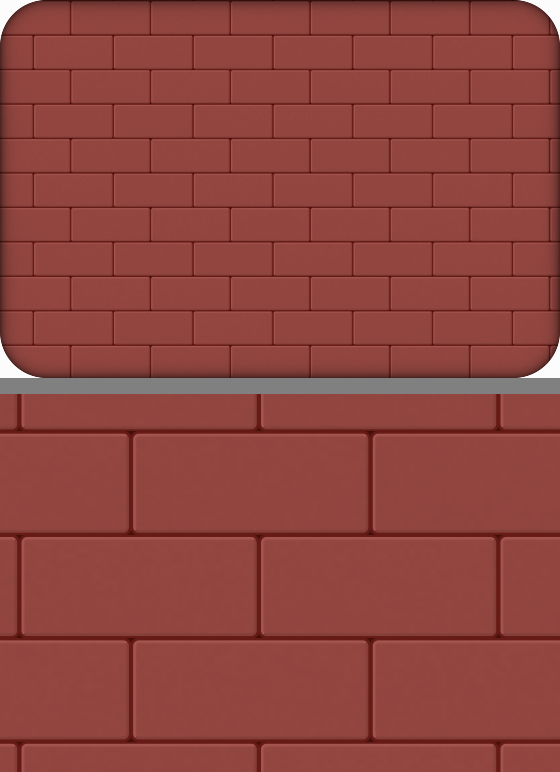
Top: the whole. Bottom: its middle third, enlarged.
Reproduce this pattern procedurally as a WebGL 1 fragment shader.

```glsl
precision highp float;

uniform vec2 u_resolution;

// Lengths are fractions of the canvas height; y runs down from the top.
const vec2 BRICK = vec2(0.2112, 0.09115);
const float FIRST_ROW = 0.0018;
const float EVEN_JOINT = 0.1870;
const float ODD_JOINT = 0.0885;
const float JOINT_HALF = 0.0019;
const float BRICK_RADIUS = 0.005;
const float BEVEL_WIDTH = 0.0028;
const float PANEL_RADIUS = 0.123;
const float SHADOW_REACH = 0.013;
const float SHADOW_DEPTH = 0.52;
const float GRAIN_SCALE = 210.0;
const float GRAIN_DEPTH = 0.022;
const float BRICK_VARIATION = 0.012;

const vec3 CLAY = vec3(0.572, 0.272, 0.250);
const vec3 JOINT = vec3(0.400, 0.105, 0.085);
const vec3 JOINT_DEEP = vec3(0.260, 0.060, 0.040);
const vec3 HIGHLIGHT = vec3(0.655, 0.345, 0.325);
const vec3 PAPER = vec3(0.99);

float hash(vec2 p) {
  vec3 q = fract(vec3(p.xyx) * 0.1031);
  q += dot(q, q.yzx + 33.33);
  return fract((q.x + q.y) * q.z);
}

float valueNoise(vec2 p) {
  vec2 cell = floor(p);
  vec2 f = fract(p);
  f = f * f * (3.0 - 2.0 * f);
  float top = mix(hash(cell), hash(cell + vec2(1.0, 0.0)), f.x);
  float bottom = mix(hash(cell + vec2(0.0, 1.0)), hash(cell + 1.0), f.x);
  return mix(top, bottom, f.y);
}

float roundedBox(vec2 p, vec2 halfSize, float radius) {
  vec2 q = abs(p) - halfSize + radius;
  return length(max(q, 0.0)) + min(max(q.x, q.y), 0.0) - radius;
}

vec3 brickWall(vec2 p, float pixel) {
  // Running bond with a slightly uneven row offset
  float row = floor((p.y - FIRST_ROW) / BRICK.y);
  float shift = mix(EVEN_JOINT, ODD_JOINT, mod(row, 2.0));
  vec2 grid = (p - vec2(shift, FIRST_ROW)) / BRICK;
  vec2 local = (fract(grid) - 0.5) * BRICK;
  vec2 halfBrick = 0.5 * BRICK - JOINT_HALF;
  float d = roundedBox(local, halfBrick, BRICK_RADIUS);

  // Clay face with fine grain and faint tone changes
  float grain = valueNoise(p * GRAIN_SCALE) - 0.5;
  float tone = hash(floor(grid) + 17.0) - 0.5;
  float slope = -local.y / BRICK.y;
  vec3 color = CLAY * (1.0 + GRAIN_DEPTH * grain + BRICK_VARIATION * (tone + slope));

  // Bevel: lit along the top and left, shaded along the bottom and right
  float rim = 1.0 - smoothstep(0.3 * BEVEL_WIDTH, BEVEL_WIDTH + pixel, -d);
  vec2 inset = halfBrick - abs(local);
  float side = inset.x < inset.y ? local.x : local.y;
  color = mix(color, HIGHLIGHT, rim * step(side, 0.0) * 0.85);
  color *= 1.0 - 0.10 * rim * step(0.0, side);

  // Joints deepen where the rounded corners meet
  float corner = smoothstep(0.0, JOINT_HALF, d - 0.8 * JOINT_HALF);
  vec3 mortar = mix(JOINT, JOINT_DEEP, corner);
  return mix(color, mortar, smoothstep(-0.6 * pixel, 0.6 * pixel, d));
}

void main() {
  float pixel = 1.0 / u_resolution.y;
  vec2 p = gl_FragCoord.xy * pixel;
  p.y = 1.0 - p.y;

  vec2 halfPanel = 0.5 * vec2(u_resolution.x * pixel, 1.0);
  float panel = roundedBox(p - halfPanel, halfPanel, PANEL_RADIUS);

  // Soft shadow inside the panel edge
  vec3 color = brickWall(p, pixel);
  float depth = max(-panel, 0.0) / SHADOW_REACH;
  color *= 1.0 - SHADOW_DEPTH * exp(-depth);

  float outside = smoothstep(-0.5 * pixel, 0.5 * pixel, panel);
  gl_FragColor = vec4(mix(color, PAPER, outside), 1.0);
}
```
